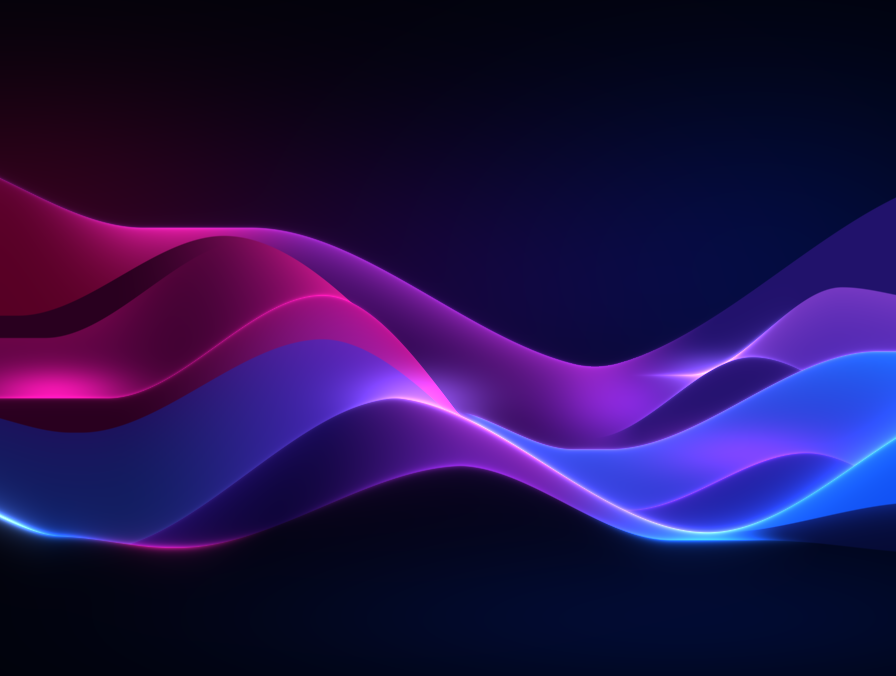
Reproduce this background procedurally as a Shadertoy shader.

```glsl
// Glowing silk ribbons in crimson, violet and blue, flowing across a dark navy backdrop.

// One smooth step of a ribbon edge: changes height by h between a and b
float bend(float x, float a, float b, float h) { return h * smoothstep(a, b, x); }

// Soft elliptical spot of light
float spot(vec2 p, vec2 centre, vec2 radius) {
    vec2 q = (p - centre) / radius;
    return exp(-dot(q, q));
}

// Smooth window that is 1 around the middle of a..b
float window(float x, float a, float b) {
    float m = 0.5 * (a + b);
    return smoothstep(a, m, x) * (1.0 - smoothstep(m, b, x));
}

// Thin rim with a faint halo around an edge
float rim(float d, float width) {
    return exp(-abs(d) / width) + 0.25 * exp(-abs(d) / (5.0 * width));
}

// Paints everything below an edge, bright at the edge and deeper beneath
void sheet(inout vec3 col, float d, vec3 lit, vec3 deep, float reach, float opacity) {
    float px = 1.0 / iResolution.y;
    vec3 fill = mix(deep, lit, exp(-max(d, 0.0) / reach));
    col = mix(col, fill, opacity * smoothstep(-px, px, d));
}

vec3 backdrop(vec2 p) {
    return vec3(0.005, 0.007, 0.035)
        + vec3(0.18, 0.0, 0.06) * spot(p, vec2(0.0, 0.67), vec2(0.3, 0.22))
        + vec3(0.07, 0.0, 0.13) * spot(p, vec2(0.45, 0.55), vec2(0.3, 0.25))
        + vec3(0.0, 0.04, 0.2) * spot(p, vec2(0.85, 0.6), vec2(0.35, 0.3))
        + vec3(0.0, 0.035, 0.15) * spot(p, vec2(0.75, 0.08), vec2(0.5, 0.13));
}

void mainImage(out vec4 fragColor, in vec2 fragCoord) {
    vec2 p = fragCoord / iResolution.xy;
    float x = p.x;
    vec3 pink = vec3(0.85, 0.1, 0.6), violet = vec3(0.52, 0.13, 0.66);
    vec3 indigo = vec3(0.13, 0.07, 0.42), blue = vec3(0.12, 0.42, 1.0);
    vec3 wine = vec3(0.16, 0.0, 0.12), lavender = vec3(0.6, 0.45, 0.95);
    vec3 back = backdrop(p), col = back;

    // Distances below each ribbon edge, from the rear to the front
    float crest = 0.784 - bend(x, -0.12, 0.16, 0.121) - bend(x, 0.28, 0.69, 0.21) + bend(x, 0.64, 1.1, 0.29) - p.y;
    float hill = 0.445 + bend(x, 0.77, 0.94, 0.13) - bend(x, 0.94, 1.05, 0.02) - p.y;
    float hollow = 0.352 + bend(x, 0.66, 0.84, 0.12) - bend(x, 0.84, 1.06, 0.13) - p.y;
    float fold = 0.533 + bend(x, 0.02, 0.25, 0.118) - bend(x, 0.25, 0.72, 0.45) - p.y;
    float inner = 0.5 + bend(x, 0.05, 0.28, 0.145) - bend(x, 0.25, 0.72, 0.45) - p.y;
    float arch = 0.411 + bend(x, 0.12, 0.36, 0.152) - bend(x, 0.36, 0.68, 0.38) - p.y;
    float veil = 0.395 - bend(x, -0.06, 0.08, 0.035) + bend(x, 0.09, 0.36, 0.138) - bend(x, 0.36, 0.66, 0.24) - p.y;
    float swell = 0.395 - bend(x, 0.49, 0.64, 0.06) + bend(x, 0.68, 0.98, 0.145) - p.y;
    float ripple = 0.245 + bend(x, 0.7, 0.9, 0.085) - bend(x, 0.9, 1.08, 0.09) - p.y;
    float thread = 0.185 + bend(x, 0.1, 0.45, 0.227) - bend(x, 0.43, 0.79, 0.2) + bend(x, 0.79, 1.12, 0.2) - p.y;
    float tail = 0.212 + bend(x, 0.8, 1.03, 0.045) - p.y;
    float hem = 0.26 - bend(x, -0.06, 0.07, 0.053) - bend(x, 0.06, 0.19, 0.017) + bend(x, 0.2, 0.52, 0.121)
        - bend(x, 0.51, 0.75, 0.11) - bend(x, 0.85, 1.05, 0.02) - p.y;

    // Rear ribbon: crimson, pink, violet, then indigo
    vec3 lit = mix(vec3(0.38, 0.01, 0.2), pink, smoothstep(0.0, 0.2, x));
    lit = mix(lit, violet, smoothstep(0.2, 0.36, x));
    lit = mix(lit, indigo, smoothstep(0.64, 0.8, x));
    vec3 deep = mix(vec3(0.34, 0.0, 0.14), vec3(0.13, 0.01, 0.26), smoothstep(0.1, 0.4, x));
    sheet(col, crest, lit, mix(deep, indigo, smoothstep(0.55, 0.72, x)), 0.06, 1.0);
    col += violet * 0.35 * rim(crest, 0.002) * (1.0 - smoothstep(0.6, 0.85, x));

    // Right hill and the dark hollow in front of it
    col += violet * 0.6 * spot(p, vec2(0.71, 0.4), vec2(0.09, 0.06)) * step(0.0, crest);
    sheet(col, hill, vec3(0.46, 0.22, 0.76), vec3(0.26, 0.13, 0.66), 0.08, smoothstep(0.7, 0.82, x));
    col += lavender * (rim(hill, 0.003) * window(x, 0.7, 0.9) + 0.4 * spot(p, vec2(0.79, 0.45), vec2(0.04, 0.025)));
    sheet(col, hollow, vec3(0.16, 0.07, 0.45), indigo, 0.05, smoothstep(0.66, 0.72, x) * (1.0 - smoothstep(0.86, 1.0, x)));
    col += lavender * 0.4 * rim(hollow, 0.002) * window(x, 0.66, 0.96);

    // Left folds
    float warm = smoothstep(0.12, 0.44, x);
    sheet(col, fold, mix(wine, pink, warm), mix(wine, vec3(0.5, 0.03, 0.43), warm), 0.08, 1.0);
    sheet(col, inner, vec3(0.42, 0.02, 0.28), vec3(0.3, 0.01, 0.24), 0.06, 1.0 - smoothstep(0.1, 0.28, x));
    col += pink * 0.7 * spot(p, vec2(0.06, 0.42), vec2(0.08, 0.035));
    sheet(col, arch, mix(wine, vec3(0.72, 0.07, 0.56), warm), mix(wine, violet, warm), 0.08, 1.0);
    col += pink * 0.35 * rim(arch, 0.002) * (1.0 - smoothstep(0.35, 0.5, x));
    sheet(col, veil, mix(vec3(0.11, 0.07, 0.36), vec3(0.4, 0.15, 0.74), warm),
        mix(vec3(0.05, 0.13, 0.38), vec3(0.25, 0.14, 0.72), warm), 0.09, 1.0);
    col += lavender * 0.6 * spot(p, vec2(0.47, 0.41), vec2(0.07, 0.04));

    // Blue swell with a pink-lit ripple
    float right = smoothstep(0.515, 0.535, x);
    sheet(col, swell, mix(vec3(0.2, 0.3, 0.9), blue, smoothstep(0.8, 1.0, x)), vec3(0.18, 0.17, 0.75), 0.1, right);
    col += lavender * 0.4 * rim(swell, 0.002) * right;
    col += pink * 0.35 * spot(p, vec2(0.83, 0.33), vec2(0.1, 0.04));
    float cover = smoothstep(0.66, 0.76, x);
    sheet(col, ripple, vec3(0.16, 0.13, 0.65), vec3(0.09, 0.1, 0.55), 0.05, cover);
    col += violet * 0.6 * rim(ripple, 0.002) * cover * (1.0 - smoothstep(0.85, 1.0, x));
    col += blue * 0.55 * exp(-abs(thread) / 0.035) * smoothstep(0.72, 0.95, x);

    // Front sheet beneath the bright thread
    lit = mix(vec3(0.1, 0.04, 0.36), violet, smoothstep(0.35, 0.53, x));
    deep = mix(vec3(0.045, 0.015, 0.2), vec3(0.3, 0.1, 0.6), smoothstep(0.3, 0.56, x));
    float cool = smoothstep(0.58, 0.8, x);
    sheet(col, thread, mix(lit, blue, cool), mix(deep, vec3(0.06, 0.3, 0.95), cool), 0.05, 1.0);
    sheet(col, tail, vec3(0.06, 0.14, 0.5), vec3(0.02, 0.04, 0.2), 0.02, smoothstep(0.8, 0.88, x));
    col += lavender * rim(thread, 0.003) * (window(x, 0.36, 0.7) + 0.8 * window(x, 0.55, 0.9) + 0.1);
    col += blue * 0.7 * rim(thread, 0.003) * smoothstep(0.7, 0.85, x);

    // Lower hem: cut to the backdrop, then light its edge
    sheet(col, hem, back, back, 1.0, 1.0);
    vec3 edge = blue * (1.0 - smoothstep(0.02, 0.16, x)) * 1.2 + pink * 0.7 * window(x, 0.05, 0.32)
        + violet * 0.5 * window(x, 0.25, 0.75) + blue * window(x, 0.62, 0.92);
    col += edge * rim(hem, 0.004);
    col += vec3(0.5) * rim(hem, 0.004) * (1.0 - smoothstep(0.0, 0.07, x));

    fragColor = vec4(clamp(col, 0.0, 1.0), 1.0);
}
```
